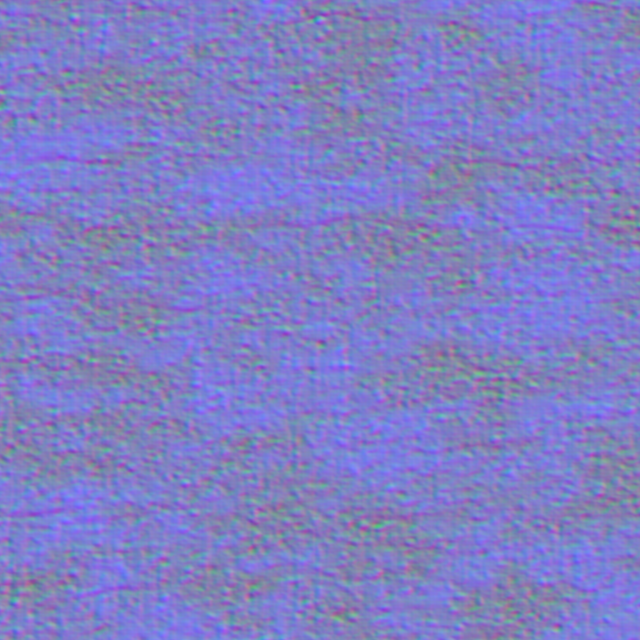
This texture map is drawn by a WebGL 1 fragment shader. Its source:

```glsl
precision highp float;
uniform vec2 u_resolution;

const float ROWS = 9.0;
const float COLUMNS = 7.0;
const vec2 FLAT_TILT = vec2(0.507, 0.508);
const float SMOOTH_BLUE = 0.885;
const float ROUGH_BLUE = 0.67;
const float DIAGONAL_LEAN = 0.28;

vec3 hash3(vec2 cell) {
  vec3 k = vec3(dot(cell, vec2(127.1, 311.7)),
                dot(cell, vec2(269.5, 183.3)),
                dot(cell, vec2(419.2, 371.9)));
  return fract(sin(k) * 43758.545);
}

// Cellular noise: one smooth bump or dent per cell; xy = gradient, z = height
vec3 cellBumps(vec2 p) {
  vec2 cell = floor(p);
  vec3 sum = vec3(0.0);
  for (int j = -1; j <= 1; j++) {
    for (int i = -1; i <= 1; i++) {
      vec2 corner = cell + vec2(float(i), float(j));
      vec3 rnd = hash3(corner);
      vec2 d = p - corner - rnd.xy;
      float fall = max(0.0, 1.0 - dot(d, d));
      float amount = rnd.z * 2.0 - 1.0;
      sum += amount * fall * fall * vec3(-6.0 * d, fall);
    }
  }
  return sum;
}

// Layered sines that bend the seams
float wander(float t, float phase) {
  return 0.07 * sin(t * 7.0 + phase) + 0.05 * sin(t * 19.0 - phase * 1.7)
       + 0.035 * sin(t * 47.0 + phase * 2.3);
}

// Slope across a groove of the given half width
float grooveSlope(float d, float width) {
  float t = d / width;
  return t * exp(-t * t);
}

float line(float d, float width) {
  float t = d / width;
  return exp(-t * t);
}

void main() {
  vec2 uv = gl_FragCoord.xy / u_resolution;

  // Signed distance to the nearest course seam and upright joint
  float seam = fract(uv.y * ROWS - 0.266 + wander(uv.x, uv.y * 11.0)) - 0.5;
  float joint = fract(uv.x * COLUMNS + 0.35 + 0.5 * wander(uv.y, uv.x * 9.0)) - 0.5;
  float seamDepth = smoothstep(-0.4, 0.7, cellBumps(uv * vec2(9.0, 9.0) + 31.0).z);
  float jointDepth = smoothstep(0.0, 0.8, cellBumps(uv * vec2(7.0, 6.0) + 57.0).z);

  // Broad worn patches against rough stone, rougher near the seams
  float patches = 0.75 * cellBumps(uv * vec2(7.0, 13.0) + 3.0).z
                + 0.7 * cellBumps(uv * vec2(17.0, 34.0) + 11.0).z
                + 0.25 * line(seam, 0.22) - 0.06;
  float rough = smoothstep(-0.95, 0.95, patches);

  // Fine grain, upright threads and short level cracks
  vec3 grain = cellBumps(uv * vec2(78.0, 106.0) + 73.0);
  vec3 fineGrain = cellBumps(uv * vec2(135.0, 165.0) + 19.0);
  vec3 threads = cellBumps(uv * vec2(95.0, 13.0) + 41.0);
  vec3 cracks = cellBumps(uv * vec2(13.0, 75.0) + 87.0);

  vec2 slope = (grain.xy * vec2(0.058, 0.078) + fineGrain.xy * 0.02)
             * mix(0.65, 1.05, rough);
  slope.x += threads.x * 0.026;
  slope.y += cracks.y * 0.026;
  slope.y += seamDepth * (0.2 * grooveSlope(seam, 0.05) + 0.05 * line(seam, 0.05));
  slope.x += jointDepth * 0.12 * grooveSlope(joint, 0.035);
  slope.x -= DIAGONAL_LEAN * slope.y;

  // Blue falls with roughness, dents and upward facing slopes
  float weave = sin(uv.y * 1130.0) + 0.6 * sin(uv.x * 1130.0);
  float blue = mix(SMOOTH_BLUE, ROUGH_BLUE, rough);
  blue += 0.1 * grain.z + 0.25 * slope.y - 0.6 * dot(slope, slope);
  blue += 0.009 * weave;
  blue -= 0.04 * seamDepth * line(seam, 0.05);

  vec2 tilt = FLAT_TILT - slope - 0.015 * (1.0 - rough);
  gl_FragColor = vec4(clamp(vec3(tilt, blue), 0.0, 1.0), 1.0);
}
```
